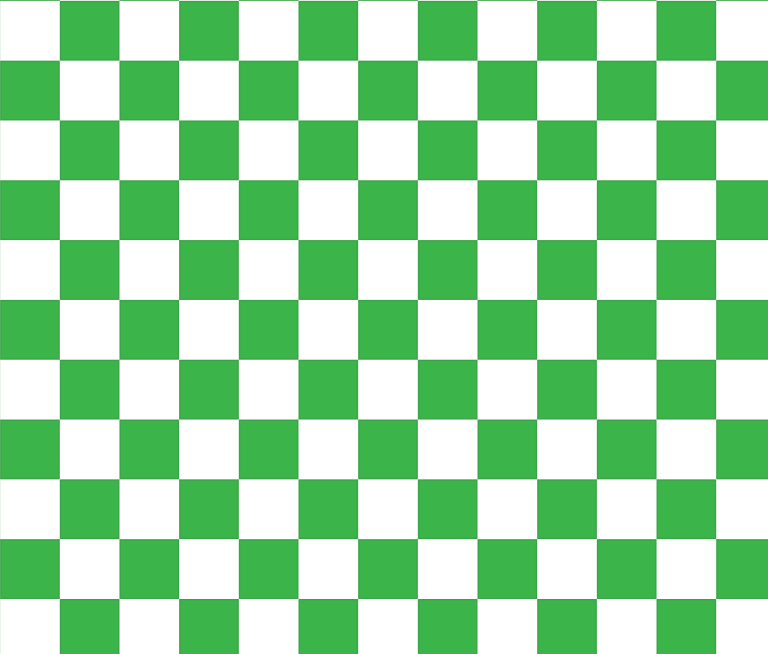
Give the GLSL for this pattern, as a WebGL 1 fragment shader.

```glsl
precision highp float;
// Green and white checkerboard, cropped at the right and bottom edges.
// A signed distance to the nearest cell border gives smooth square edges
// and a slightly darker rim just inside every green square.

uniform vec2 u_resolution;

const vec2 CELLS = vec2(12.87, 10.934);     // cells across and down
const vec2 GRID_OFFSET = vec2(0.002, 0.014); // grid start, in cells from top left
const float RIM_WIDTH = 0.024;              // in cells

const vec3 WHITE = vec3(1.0);
const vec3 GREEN = vec3(0.23, 0.71, 0.29);
const vec3 RIM_GREEN = vec3(0.23, 0.64, 0.28);

// Distance from a point to the nearest border of its unit cell.
float borderDistance(vec2 p) {
  vec2 toBorder = 0.5 - abs(fract(p) - 0.5);
  return min(toBorder.x, toBorder.y);
}

// +1 in green cells, -1 in white cells; the top left cell is white.
float checkerSign(vec2 p) {
  vec2 cell = floor(p);
  return 2.0 * mod(cell.x + cell.y, 2.0) - 1.0;
}

// Linear edge ramp one pixel wide, centred on the edge.
float coverage(float signedDistance, float pixel) {
  return clamp(signedDistance / pixel + 0.5, 0.0, 1.0);
}

vec3 checkerboard(vec2 p, float pixel) {
  float d = borderDistance(p) * checkerSign(p);
  vec3 square = mix(RIM_GREEN, GREEN, coverage(d - RIM_WIDTH, pixel));
  return mix(WHITE, square, coverage(d, pixel));
}

void main() {
  vec2 uv = gl_FragCoord.xy / u_resolution;
  vec2 fromTopLeft = vec2(uv.x, 1.0 - uv.y);
  vec2 p = fromTopLeft * CELLS - GRID_OFFSET;
  float pixel = CELLS.x / u_resolution.x;
  gl_FragColor = vec4(checkerboard(p, pixel), 1.0);
}
```
